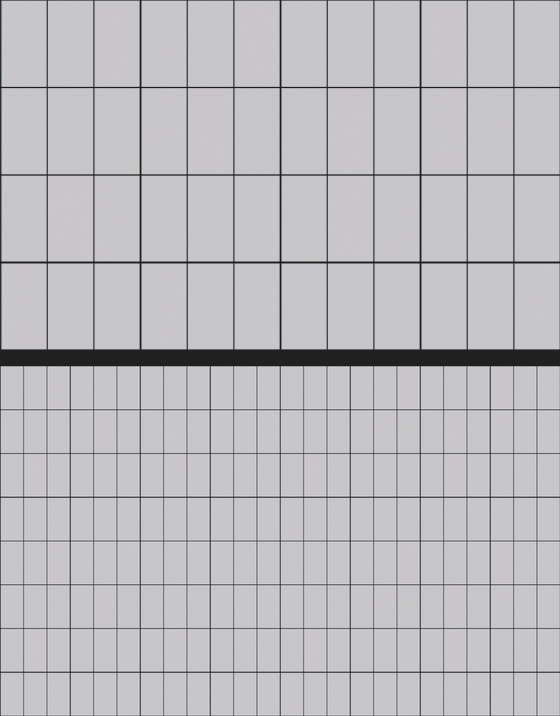
Top, the tile; bottom, the same tile 2 across and 2 down.
A Shadertoy shader for this pattern:

```glsl
float hash(vec2 p) {
    vec3 q = fract(p.xyx * 0.1031);
    q += dot(q, q.yzx + 33.33);
    return fract((q.x + q.y) * q.z);
}

// Value noise that wraps after a whole number of lattice cells
float wrappedNoise(vec2 p, vec2 period) {
    vec2 cell = floor(p);
    vec2 f = smoothstep(0.0, 1.0, p - cell);
    vec2 a = mod(cell, period);
    vec2 b = mod(cell + 1.0, period);
    return mix(mix(hash(a), hash(vec2(b.x, a.y)), f.x),
               mix(hash(vec2(a.x, b.y)), hash(b), f.x), f.y);
}

// Share of a pixel covered by a line, on each axis
vec2 lineCoverage(vec2 offset, vec2 width, vec2 pixel) {
    vec2 high = min(offset + 0.5 * pixel, 0.5 * width);
    vec2 low = max(offset - 0.5 * pixel, -0.5 * width);
    return max(high - low, 0.0) / pixel;
}

void mainImage(out vec4 fragColor, in vec2 fragCoord) {
    vec2 panels = vec2(12.0, 4.0);
    vec2 uv = fragCoord / iResolution.xy - vec2(0.001, 0.0);
    vec2 grid = uv * panels;
    vec2 pixel = panels / iResolution.xy;

    // Panel faces with a faint change of tone and grain
    vec2 panel = mod(floor(grid), panels);
    float tone = hash(panel + 7.0) - 0.5;
    float grain = wrappedNoise(uv * vec2(192.0, 120.0), vec2(192.0, 120.0)) - 0.5;
    vec3 color = vec3(0.782, 0.776, 0.784) + 0.006 * grain;
    color += tone * vec3(0.008, 0.003, 0.004);

    // Heavier joints: every third column and one row
    vec2 joint = mod(round(grid), panels);
    bool heavyColumn = mod(joint.x, 3.0) < 0.5;
    bool heavyRow = abs(joint.y - 1.0) < 0.5;
    vec2 width = vec2(heavyColumn ? 0.038 : 0.023, heavyRow ? 0.022 : 0.0145);
    vec2 cover = lineCoverage(grid - round(grid), width, pixel);

    // The outer joints are slightly cooler
    vec3 dark = vec3(0.11, 0.115, 0.12);
    vec3 cool = vec3(0.15, 0.18, 0.21);
    color = mix(color, joint.x < 0.5 ? cool : dark, cover.x);
    color = mix(color, joint.y < 0.5 ? cool : dark, cover.y);

    fragColor = vec4(color, 1.0);
}
```
